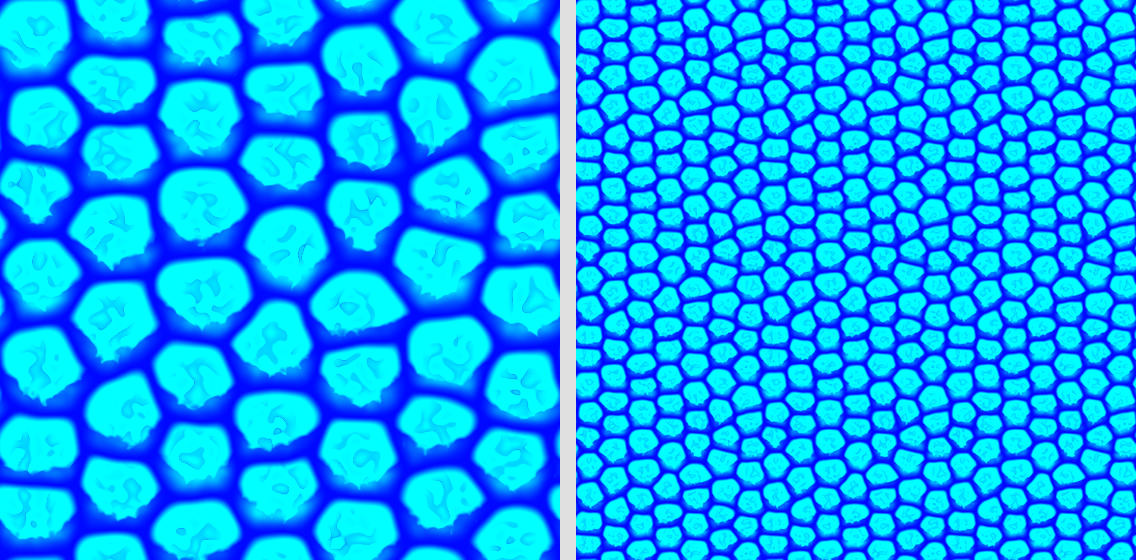
Left: one tile. Right: repeated 3 by 3.
Reproduce this texture procedurally as a Shadertoy shader.

```glsl
// Seamless bed of glowing cyan pebbles, flat on top and ragged below, on deep blue.

const float GRID = 7.0;   // pebbles along each side of the canvas

vec2 hash2(vec2 p) {
    p = vec2(dot(p, vec2(127.1, 311.7)), dot(p, vec2(269.5, 183.3)));
    return fract(sin(p) * 43758.5);
}

float gradDot(vec2 cell, vec2 f, vec2 corner, float freq) {
    float angle = 6.2832 * hash2(mod(cell + corner, freq) + freq).x;
    return dot(vec2(cos(angle), sin(angle)), f - corner);
}

// Gradient noise that repeats once per canvas, for whole freq
float noise(vec2 uv, float freq) {
    vec2 cell = floor(uv * freq), f = fract(uv * freq);
    vec2 u = f * f * f * (f * (f * 6.0 - 15.0) + 10.0);
    vec2 e = vec2(0.0, 1.0);
    return mix(mix(gradDot(cell, f, e.xx, freq), gradDot(cell, f, e.yx, freq), u.x),
               mix(gradDot(cell, f, e.xy, freq), gradDot(cell, f, e.yy, freq), u.x), u.y);
}

vec2 noise2(vec2 uv, float freq) {
    return vec2(noise(uv, freq), noise(uv + vec2(0.37, 0.61), freq));
}

// Jittered pebble centre; each column is shifted by about half a pebble, closing after GRID columns
vec2 centre(vec2 id) {
    vec2 stagger = vec2(0.0, fract(mod(id.x, GRID) * 3.0 / GRID));
    vec2 jitter = vec2(0.3, 0.38) * (hash2(mod(id, GRID) + 3.0) - 0.5);
    return id + 0.5 + stagger + jitter;
}

// Rounded distance to the cell border; also gives the offset from the centre and the cell id
float cellEdge(vec2 p, out vec2 local, out vec2 nearest) {
    vec2 base = floor(p);
    float best = 1e5;
    for (int y = -2; y <= 2; y++)
    for (int x = -2; x <= 2; x++) {
        vec2 id = base + vec2(x, y);
        vec2 d = p - centre(id);
        if (dot(d, d) < best) {
            best = dot(d, d);
            local = d;
            nearest = id;
        }
    }
    float sum = 0.0;
    for (int y = -2; y <= 2; y++)
    for (int x = -2; x <= 2; x++) {
        if (x == 0 && y == 0) continue;
        vec2 toOther = centre(nearest + vec2(x, y)) - (p - local);
        float border = 0.5 * length(toOther) - dot(local, normalize(toOther));
        sum += exp(-18.0 * border);
    }
    return -log(sum) / 18.0;
}

void mainImage(out vec4 fragColor, in vec2 fragCoord) {
    vec2 uv = fragCoord / iResolution.xy;
    vec2 local, id;
    float edge = cellEdge(uv * GRID + 0.08 * noise2(uv, 13.0), local, id);
    vec2 rnd = hash2(mod(id, GRID) + 41.0);

    // Pebble body: the underside tapers and ends in pointed teeth
    float lower = smoothstep(0.04, -0.34, local.y);
    float teeth = abs(noise(uv, 25.0)) + 0.5 * abs(noise(uv, 47.0));
    float inset = lower * (0.01 + 0.24 * teeth + 0.24 * abs(local.x));
    float body = smoothstep(0.01, 0.125, edge - inset);

    // Soft faceted glow under the ragged side
    vec2 swirl = uv + 0.012 * noise2(uv, 24.0);
    float facet = noise(swirl, 36.0);
    float glow = lower * smoothstep(-0.03, 0.23, edge) * (0.45 + 0.5 * rnd.x + 0.3 * facet);
    float light = max(body, glow);

    // Dents near the middle: shallow hollows with a few deeper, sharper creases
    float core = smoothstep(0.38, 0.2, length(local - vec2(0.0, 0.02)));
    float hollow = smoothstep(0.0, 0.14, facet) * smoothstep(0.65, 0.1, facet);
    float crease = smoothstep(0.04, 0.0, abs(facet - 0.1)) * smoothstep(0.0, 0.3, noise(uv, 21.0));
    light -= core * body * (0.2 * hollow + 0.22 * crease + 0.06 * smoothstep(0.0, 0.5, -facet));

    // Faint specks in the gaps
    float speck = smoothstep(0.4, 0.6, noise(uv, 70.0)) * smoothstep(0.1, 0.4, noise(uv, 17.0));
    light += 0.12 * speck * (1.0 - body);

    fragColor = vec4(0.0, clamp(0.03 + light, 0.0, 1.0), 1.0, 1.0);
}
```
